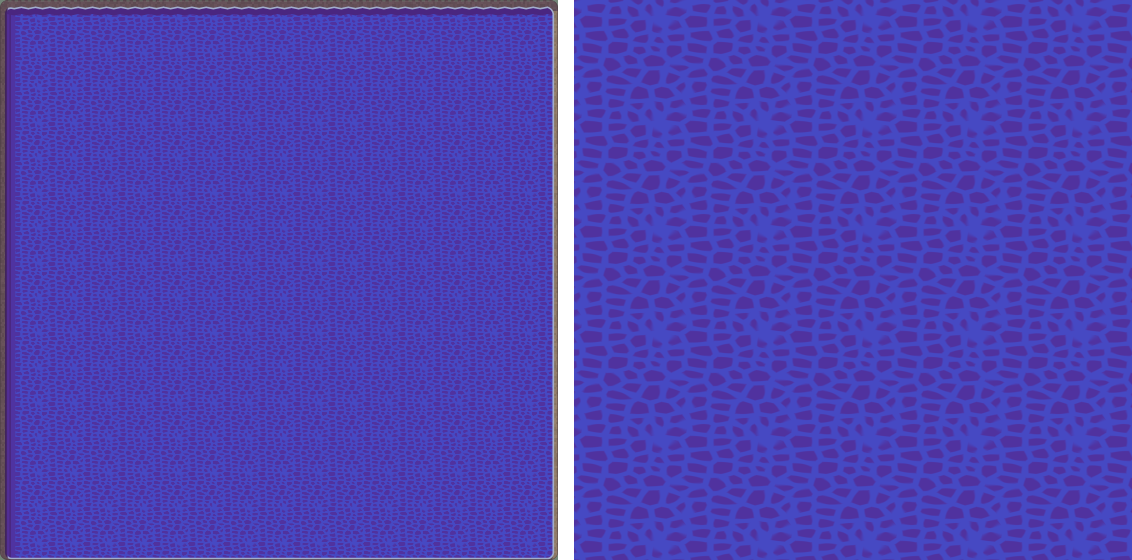
Left, the full canvas; right, a detail of the centre.
This texture is drawn by a Shadertoy shader. Its source:

```glsl
// Rippled violet pool in pixel-art style, with a thin stone kerb and a bright rim.

// Integer hash of a lattice cell, giving two values in 0..1.
vec2 hash2(ivec2 cell) {
    uvec2 v = uvec2(cell) * 1664525u + 1013904223u;
    v.x += v.y * 1664525u;
    v.y += v.x * 1664525u;
    v ^= v >> 16u;
    v.x += v.y * 1664525u;
    v.y += v.x * 1664525u;
    v ^= v >> 16u;
    return vec2(v & 0xffffu) / 65535.0;
}

// Gap between the two nearest scattered points; small along the ripple lines.
float rippleGap(vec2 q, ivec2 period) {
    ivec2 base = ivec2(floor(q));
    float nearest = 9.0, second = 9.0;
    for (int j = -2; j <= 2; j++)
    for (int i = -2; i <= 2; i++) {
        ivec2 cell = base + ivec2(i, j);
        ivec2 wrapped = (cell + period * 64) % period;
        float d = length(vec2(cell) + 0.1 + 0.8 * hash2(wrapped) - q);
        second = min(second, max(nearest, d));
        nearest = min(nearest, d);
    }
    return second - nearest;
}

float roundedBox(vec2 p, vec2 low, vec2 high, float radius) {
    vec2 q = abs(p - 0.5 * (low + high)) - 0.5 * (high - low) + radius;
    return length(max(q, 0.0)) + min(max(q.x, q.y), 0.0) - radius;
}

// Coverage of the region where d is negative, softened over one pixel.
float cover(float d, float pixel) {
    return clamp(0.5 - d / pixel, 0.0, 1.0);
}

void mainImage(out vec4 fragColor, in vec2 fragCoord) {
    // The canvas is 512 units tall.
    float pixel = 512.0 / iResolution.y;
    vec2 p = fragCoord * pixel;
    vec2 size = iResolution.xy * pixel;
    float fromTop = size.y - p.y, fromRight = size.x - p.x;

    // Water: a tile of flat, net-like ripples repeated every 32 units.
    float gap = rippleGap(p / vec2(6.4, 4.0), ivec2(5, 8));
    float ripple = 1.0 - smoothstep(0.2, 0.42, gap);
    vec3 color = mix(vec3(0.315, 0.195, 0.625), vec3(0.275, 0.285, 0.765), ripple);

    // Shade cast on the water by the left and top kerbs.
    vec3 shade = vec3(0.29, 0.15, 0.5);
    color = mix(color, vec3(0.31, 0.2, 0.63), cover(p.x - 14.0, pixel));
    color = mix(color, shade, cover(p.x - 10.0, pixel));
    color = mix(color, vec3(0.32, 0.18, 0.58), cover(abs(p.x - 7.5) - 1.0, pixel));
    float wave = abs(fract(p.x / 13.0) - 0.5) * 2.6 - 0.65;
    color = mix(color, shade, cover(fromTop - 13.5 - wave, pixel));

    // Stone kerb, tan on the right and speckled along its outer edges.
    vec2 high = size - vec2(4.0, 7.0 + wave * smoothstep(30.0, 12.0, fromTop));
    float pool = roundedBox(p, vec2(5.0, 1.0), high, 6.0);
    float grain = hash2(ivec2(floor(p / 2.0))).x;
    vec3 stone = mix(vec3(0.39, 0.31, 0.34), vec3(0.56, 0.48, 0.4),
                     cover(fromRight - 5.0, pixel) * cover(10.0 - fromTop, pixel));
    stone *= 0.93 + 0.14 * grain;
    float dash = cover(abs(fract(p.x / 6.0) - 0.5) * 6.0 - 1.5, pixel);
    stone = mix(stone, vec3(0.45, 0.5, 0.46), dash * cover(fromTop - 1.2, pixel));
    color = mix(color, stone, cover(-pool, pixel));

    // Rim: bright at the top, right and bottom, dark along the left.
    float rim = cover(abs(pool + 0.3) - 0.75, pixel);
    vec3 rimColor = mix(vec3(0.63, 0.68, 0.8), vec3(0.25, 0.14, 0.36),
                        cover(p.x - 7.0, pixel));
    color = mix(color, rimColor, rim);

    // Grey-green ground beyond the rounded outer corners.
    float kerb = roundedBox(p, vec2(0.0), size, 7.0);
    color = mix(color, vec3(0.28, 0.23, 0.25), cover(abs(kerb + 0.2) - 0.5, pixel) * 0.6);
    color = mix(color, vec3(0.45, 0.53, 0.47), cover(-kerb, pixel));

    fragColor = vec4(color, 1.0);
}
```
